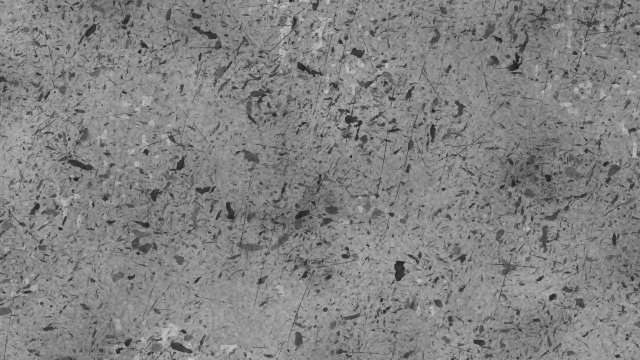
A Shadertoy shader for this texture:

```glsl
// Worn grey metal: a grainy, cloudy plate covered with ragged dark flecks,
// soft grime smudges and thin scratches. Flecks, smudges and scratches are
// jittered cell scatters; clouds and grain are layered value noise.

#define PLATE_GREY 0.568
#define INK_GREY 0.13
#define GRIME_GREY 0.30
#define CLOUD_DEPTH 0.24
#define GRAIN_DEPTH 0.20
#define FLECK_DENSITY 0.42
#define FLECK_BLUR 0.0022
#define SCRATCH_WIDTH 0.0026
#define STEEP_ANGLE 1.33

vec4 hash4(vec2 p) {
    vec4 q = fract(p.xyxy * vec4(0.1031, 0.1030, 0.0973, 0.1099));
    q += dot(q, q.wzxy + 33.33);
    return fract((q.xxyz + q.yzzw) * q.zywx);
}

float noise(vec2 p) {
    vec2 i = floor(p), f = fract(p);
    f = f * f * (3.0 - 2.0 * f);
    vec2 e = vec2(0.0, 1.0);
    return mix(mix(hash4(i).x, hash4(i + e.yx).x, f.x),
               mix(hash4(i + e.xy).x, hash4(i + e.yy).x, f.x), f.y);
}

float fbm(vec2 p) {
    float sum = 0.0, gain = 0.5;
    for (int i = 0; i < 5; i++) {
        sum += gain * noise(p);
        p = p * 2.03 + 17.3;
        gain *= 0.5;
    }
    return sum;
}

// Coordinates of p in a frame turned by the angle
vec2 turn(vec2 p, float angle) {
    float c = cos(angle), s = sin(angle);
    return vec2(c * p.x + s * p.y, c * p.y - s * p.x);
}

// Soft, stretched patches of dirt
float smudges(vec2 p) {
    vec2 q = p * 3.2 + 0.5 * vec2(noise(p * 9.0), noise(p * 9.0 + 40.0));
    float grime = 0.0;
    for (int y = -1; y <= 1; y++)
    for (int x = -1; x <= 1; x++) {
        vec2 cell = floor(q) + vec2(x, y);
        vec4 r = hash4(cell + 71.0);
        vec4 s = hash4(cell + 135.0);
        vec2 d = turn(q - cell - r.xy, mix(-0.3, 1.5, r.z));
        vec2 radius = vec2(mix(0.14, 0.5, s.x), mix(0.10, 0.2, s.y));
        float patchTone = exp(-1.4 * dot(d / radius, d / radius));
        grime = max(grime, patchTone * step(r.w, 0.5) * mix(0.35, 1.0, s.z));
    }
    return grime;
}

// Ragged elongated chips, one candidate per cell
float flecks(vec2 p, float scale, float density, float seed) {
    vec2 q = p * scale;
    float ragged = (noise(q * 5.0) - 0.5) * 0.17 + (noise(q * 11.0) - 0.5) * 0.07;
    float blur = FLECK_BLUR * scale, ink = 0.0;
    for (int y = -1; y <= 1; y++)
    for (int x = -1; x <= 1; x++) {
        vec2 cell = floor(q) + vec2(x, y);
        vec4 r = hash4(cell + seed);
        vec4 s = hash4(cell + seed + 57.0);
        vec2 d = turn(q - cell - r.xy, mix(-0.7, 1.7, r.z));
        vec2 radius = vec2(mix(0.13, 0.55, s.x * s.x), mix(0.06, 0.17, s.y));
        float dist = (length(d / radius) - 1.0) * radius.y + ragged;
        float present = smoothstep(-0.04, 0.04, density - r.w);
        ink = max(ink, present * mix(0.4, 1.0, s.z) * smoothstep(blur, -blur, dist));
    }
    return ink;
}

// Thin broken lines; cellSize is along and across the direction
float scratches(vec2 p, float angle, vec2 cellSize, float density, float spread, float seed) {
    vec2 q = turn(p, angle);
    float mark = 0.0;
    for (int y = -1; y <= 1; y++)
    for (int x = -1; x <= 1; x++) {
        vec2 cell = floor(q / cellSize) + vec2(x, y);
        vec4 r = hash4(cell + seed);
        vec4 s = hash4(cell + seed + 91.0);
        vec2 d = turn(q - (cell + r.xy) * cellSize, (r.z - 0.5) * spread);
        d.y += 0.002 * sin(d.x * 23.0 + 6.0 * s.x);
        float halfLength = cellSize.x * mix(0.15, 0.55, s.y);
        float line = smoothstep(SCRATCH_WIDTH, 0.0, abs(d.y));
        line *= smoothstep(halfLength, halfLength * 0.75, abs(d.x));
        line *= smoothstep(0.15, 0.6, noise(vec2(d.x * 45.0, s.z * 99.0)));
        mark = max(mark, line * step(r.w, density) * mix(0.4, 1.0, s.w));
    }
    return mark;
}

void mainImage(out vec4 fragColor, in vec2 fragCoord) {
    vec2 p = fragCoord / iResolution.y + 3.0;
    vec2 bent = p + 0.014 * vec2(noise(p * 28.0), noise(p * 28.0 + 60.0));

    // Plate: clouds, grain and grime
    float clouds = fbm(p * 4.0) - 0.5;
    float grain = 0.6 * noise(p * 270.0) + 0.4 * noise(p * 120.0) - 0.5;
    float grime = smudges(p);
    float grey = PLATE_GREY + CLOUD_DEPTH * clouds;
    grey = mix(grey, GRIME_GREY, grime * mix(0.1, 0.8, fbm(p * 45.0)));

    // Pale worn spots
    float pale = smoothstep(0.73, 0.85, noise(p * 55.0)) * smoothstep(0.5, 0.7, noise(p * 5.0 + 9.0));
    grey += 0.12 * pale;

    // Scratches: long steep ones, short diagonals, falling and level ones
    float steep = scratches(p, STEEP_ANGLE, vec2(0.42, 0.09), 0.5, 0.22, 11.0);
    float short_ = scratches(p, 0.6, vec2(0.2, 0.11), 0.4, 0.9, 23.0);
    float falling = scratches(p, -1.1, vec2(0.2, 0.15), 0.35, 0.6, 37.0);
    float level = scratches(p, -0.1, vec2(0.15, 0.07), 0.3, 0.5, 49.0);
    grey = mix(grey, INK_GREY, 0.55 * max(max(steep, short_), max(falling, level)));

    // Flecks crowd where the grime lies
    float density = FLECK_DENSITY + 0.5 * grime + 1.1 * (fbm(p * 6.0 + 30.0) - 0.5);
    float ink = flecks(bent, 15.0, density - 0.12, 5.0);
    ink = max(ink, flecks(bent, 30.0, density, 105.0));
    ink = max(ink, 0.9 * flecks(bent, 52.0, density, 205.0));
    ink = max(ink, 0.75 * flecks(p, 90.0, density, 305.0));
    grey = mix(grey, INK_GREY, ink * mix(0.75, 1.0, noise(p * 90.0)));

    grey += GRAIN_DEPTH * grain * mix(1.0, 0.5, ink);
    fragColor = vec4(vec3(clamp(grey, 0.0, 1.0)), 1.0);
}
```
